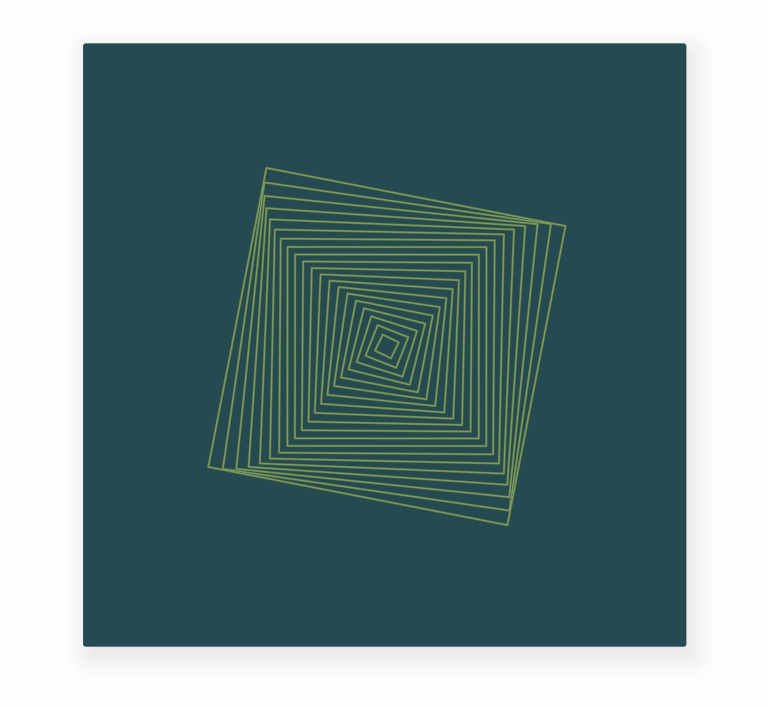
This background is drawn by a WebGL 2 fragment shader. Its source:

```glsl
#version 300 es
precision highp float;
// A dark teal card with a soft shadow, holding nested outlined squares that twist inward.

uniform vec2 u_resolution;
out vec4 fragColor;

const vec3 PAPER = vec3(0.995);
const vec3 TEAL = vec3(0.149, 0.292, 0.322);
const vec3 LINE = vec3(0.61, 0.72, 0.42);
const vec3 HALO = vec3(0.16, 0.285, 0.24);

const int SQUARE_COUNT = 20;
const vec2 CARD_CENTER = vec2(0.001, 0.0127);
const float CARD_HALF = 0.4261;
const vec2 TWIST_CENTER = vec2(0.0041, 0.0106);

// Signed distance to a square with rounded corners.
float squareDistance(vec2 p, float halfSide, float radius) {
    vec2 q = abs(p) - halfSide + radius;
    return length(max(q, 0.0)) + min(max(q.x, q.y), 0.0) - radius;
}

vec2 rotate(vec2 p, float angle) {
    float c = cos(angle), s = sin(angle);
    return vec2(c * p.x - s * p.y, s * p.x + c * p.y);
}

// Distance to the nearest outline; the turn grows quadratically around one upright size.
float twistDistance(vec2 p, float outerHalf, float shrink, float upright, float turn) {
    float nearest = 1.0;
    for (int i = 0; i < SQUARE_COUNT; i++) {
        float index = float(i);
        float offset = index - upright;
        vec2 local = rotate(p, radians(turn * offset * offset));
        float edge = abs(squareDistance(local, outerHalf - shrink * index, 0.0));
        nearest = min(nearest, edge);
    }
    return nearest;
}

float softShadow(vec2 p, vec2 shift, float spread, float strength) {
    float d = squareDistance(p - shift, CARD_HALF, 0.004);
    return strength * (1.0 - smoothstep(-spread, spread, d));
}

void main() {
    vec2 p = (gl_FragCoord.xy - 0.5 * u_resolution) / u_resolution.y;
    float pixel = 1.0 / u_resolution.y;
    vec2 cardPoint = p - CARD_CENTER;

    // Paper and shadow
    vec3 color = PAPER - softShadow(cardPoint, vec2(0.008, -0.014), 0.042, 0.12);

    // Card
    float card = squareDistance(cardPoint, CARD_HALF, 0.004);
    color = mix(color, TEAL, smoothstep(0.7 * pixel, -0.7 * pixel, card));

    // Twisting outlines with a faint green halo
    float d = twistDistance(p - TWIST_CENTER, 0.2151, 0.01066, 7.5, 0.1955);
    float halo = 1.0 - smoothstep(0.0012, 0.0046, d);
    float line = 1.0 - smoothstep(0.0, max(0.0026, 0.9 * pixel), d);
    color = mix(color, HALO, 0.8 * halo);
    color = mix(color, LINE, 0.74 * line);

    fragColor = vec4(color, 1.0);
}
```
